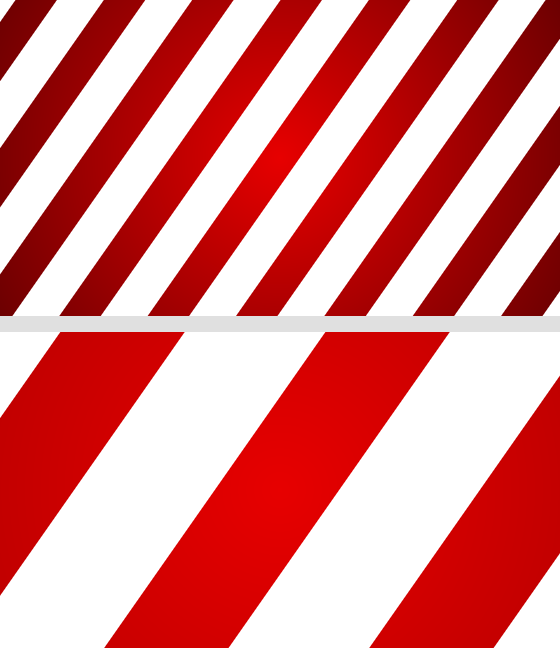
Top, the full canvas; bottom, a detail of the centre.
A WebGL 2 fragment shader for this pattern:

```glsl
#version 300 es
precision highp float;
// Diagonal candy stripes: even red bands on white, leaning to the right.
// Bands come from a periodic distance across the slanted axis; the red
// is shaded by a circular gradient, bright in the middle, dark at corners.

uniform vec2 u_resolution;
out vec4 fragColor;

// Lengths are in canvas heights.
const float LEAN = 0.7002;          // sideways run per unit of rise
const float PERIOD = 0.2796;        // horizontal spacing of the bands
const float BAND_WIDTH = 0.1312;    // horizontal width of a red band
const float BAND_SHIFT = -0.0032;   // middle band relative to the centre
const float GLOW_RADIUS = 1.02;     // centre to corner

const vec3 WHITE = vec3(1.0);
const vec3 RED_CENTRE = vec3(0.905, 0.0, 0.0);
const vec3 RED_CORNER = vec3(0.425, 0.0, 0.005);

// Signed distance to the nearest band, negative inside.
float bandDistance(vec2 p) {
    float across = p.x - LEAN * p.y - BAND_SHIFT;
    float offset = abs(fract(across / PERIOD + 0.5) - 0.5) * PERIOD;
    return (offset - 0.5 * BAND_WIDTH) / sqrt(1.0 + LEAN * LEAN);
}

void main() {
    vec2 p = (gl_FragCoord.xy - 0.5 * u_resolution) / u_resolution.y;
    float pixel = 1.0 / u_resolution.y;

    // Radial shading of the red
    float fade = clamp(length(p) / GLOW_RADIUS, 0.0, 1.0);
    vec3 red = mix(RED_CENTRE, RED_CORNER, fade);

    // Bands with edges smoothed over about one pixel
    float band = clamp(0.5 - bandDistance(p) / pixel, 0.0, 1.0);
    fragColor = vec4(mix(WHITE, red, band), 1.0);
}
```
